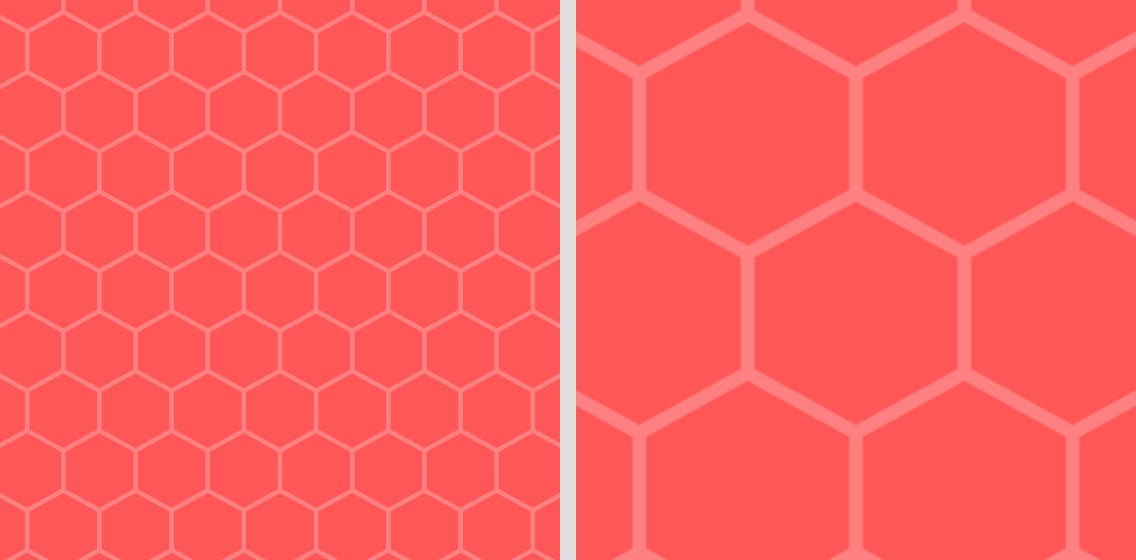
Left: the whole. Right: its middle third, enlarged.
A three.js fragment shader for this pattern:

```glsl
// Coral honeycomb of slightly flattened hexagons outlined with thin pale lines.
varying vec2 vUv;

const vec3 CORAL = vec3(1.0, 0.34, 0.34);
const vec3 PALE_LINE = vec3(1.0, 0.50, 0.50);

const vec2 PITCH = vec2(0.1290, 0.10677);   // column and row spacing
const vec2 CELL_CENTER = vec2(0.5, 0.4802); // centre of one hexagon
const float LINE_WIDTH = 0.0082;
const float EDGE_SOFTNESS = 0.001;

// Distance inwards from the border of a pointy-top hexagon, negative outside.
float hexagonInset(vec2 p, vec2 pitch) {
  float halfWidth = 0.5 * pitch.x;
  float apex = pitch.y * 2.0 / 3.0;
  float rise = pitch.y / 3.0;
  vec2 slantNormal = normalize(vec2(rise, halfWidth));
  vec2 q = abs(p);
  return min(halfWidth - q.x, dot(slantNormal, vec2(0.0, apex) - q));
}

// Offset from the nearest point of a rectangular lattice.
vec2 repeatCentered(vec2 p, vec2 period) {
  return (fract(p / period + 0.5) - 0.5) * period;
}

// Distance to the nearest honeycomb wall, from two interleaved lattices.
float honeycombDistance(vec2 p, vec2 pitch) {
  vec2 period = vec2(pitch.x, 2.0 * pitch.y);
  vec2 evenRow = repeatCentered(p, period);
  vec2 oddRow = repeatCentered(p - 0.5 * period, period);
  return max(hexagonInset(evenRow, pitch), hexagonInset(oddRow, pitch));
}

// Smooth coverage of a line around distance zero.
float lineMask(float distanceToLine, float width, float softness) {
  float halfWidth = 0.5 * width;
  return 1.0 - smoothstep(halfWidth - softness, halfWidth + softness, distanceToLine);
}

void main() {
  float wall = honeycombDistance(vUv - CELL_CENTER, PITCH);
  float outline = lineMask(wall, LINE_WIDTH, EDGE_SOFTNESS);
  gl_FragColor = vec4(mix(CORAL, PALE_LINE, outline), 1.0);
}
```
